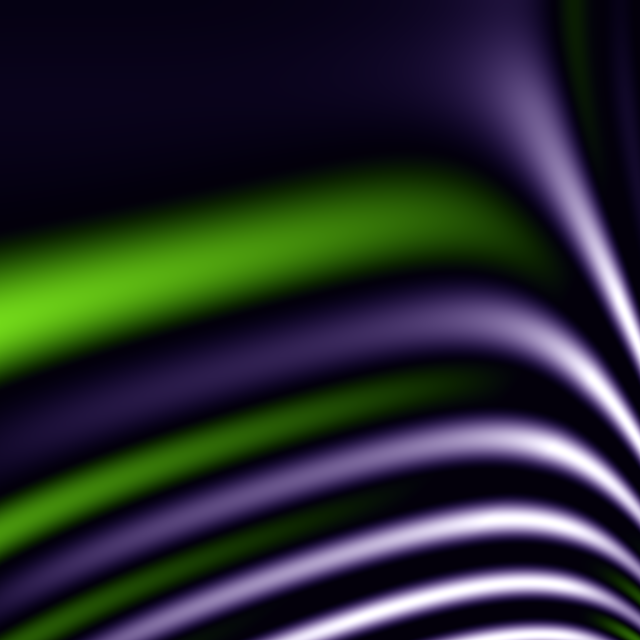
Reproduce this background procedurally as a Shadertoy shader.

```glsl
// Draws glowing violet-white and green bands that arc across the dark and bunch up to the lower right.

const float TAU = 6.2831853;
const vec3 NIGHT = vec3(0.010, 0.0, 0.042);
const vec3 GREEN = vec3(0.55, 1.0, 0.14);
const vec3 GREEN_CURVE = vec3(1.25, 1.0, 2.0);    // per-channel falloff of the green light
const vec3 VIOLET_CURVE = vec3(1.0, 1.2, 0.75);   // dim light turns violet, full light is white
const float VIOLET_SHARPNESS = 1.9;
const float GREEN_SHARPNESS = 1.4;
const float VIOLET_LIFT = 0.75;                   // widening of the bright violet bands
const float GREEN_LIFT = 0.35;                    // matching narrowing of the green bands
const float TOP_FADE = 0.18;
const float CORNER_GREEN = 0.4;

// Band number: whole at violet crests, half at green ones.
float bandPhase(float x, float depth) {
    float d2 = depth * depth;
    float spacing = -0.1 + 3.74 * d2 + 1.42 * d2 * d2;
    float stretch = 0.45 + 0.68 * x;
    float bend = -0.07 - 0.3 * x * x + 1.65 * pow(x, 9.0);
    return stretch * spacing - bend;
}

// Peak violet light, rising to the right and downward, dimmer in the lower right corner.
float violetStrength(float x, float depth) {
    float peak = 0.03 + 0.95 * pow(x, 5.0) + (0.1 + 1.65 * x) * pow(depth, 3.0);
    float fade = mix(0.35, 1.0, smoothstep(0.0, TOP_FADE, depth));
    float corner = smoothstep(0.87, 1.0, x) * smoothstep(0.7, 0.95, depth);
    return clamp(peak * fade, 0.0, 1.0) * (1.0 - 0.45 * corner);
}

// Peak green light, strongest at the left, with a small return in the lower right corner.
float greenStrength(float x, float depth) {
    float peak = 1.0 - 0.72 * x - 0.3 * pow(x, 5.0) - (0.6 + 0.35 * x) * depth * depth;
    float corner = smoothstep(0.9, 1.0, x) * smoothstep(0.82, 1.0, depth);
    return max(peak, 0.0) + CORNER_GREEN * corner;
}

void mainImage(out vec4 fragColor, in vec2 fragCoord) {
    vec2 uv = fragCoord / iResolution.xy;
    float x = uv.x;
    float depth = 1.0 - uv.y;

    // Split one wave into its violet crests and green troughs.
    float phase = bandPhase(x, depth);
    float wave = cos(TAU * phase);
    float violetPeak = violetStrength(x, depth);
    float violetLift = VIOLET_LIFT * violetPeak;
    float greenLift = GREEN_LIFT * violetPeak;
    float crest = max((wave + violetLift) / (1.0 + violetLift), 0.0);
    float trough = max((-wave - greenLift) / (1.0 - greenLift), 0.0);

    // Bands beyond the outermost violet crest sink into the dark.
    float inside = smoothstep(-0.65, -0.3, phase);
    float violet = violetPeak * pow(crest, VIOLET_SHARPNESS) * mix(0.06, 1.0, inside);
    float green = greenStrength(x, depth) * pow(trough, GREEN_SHARPNESS) * mix(0.12, 1.0, inside);

    // Colour the two lights over the night tone, which green light covers.
    vec3 color = NIGHT * (1.0 - smoothstep(0.0, 0.15, green));
    color += pow(vec3(violet), VIOLET_CURVE);
    color += GREEN * pow(vec3(green), GREEN_CURVE);
    fragColor = vec4(clamp(color, 0.0, 1.0), 1.0);
}
```
